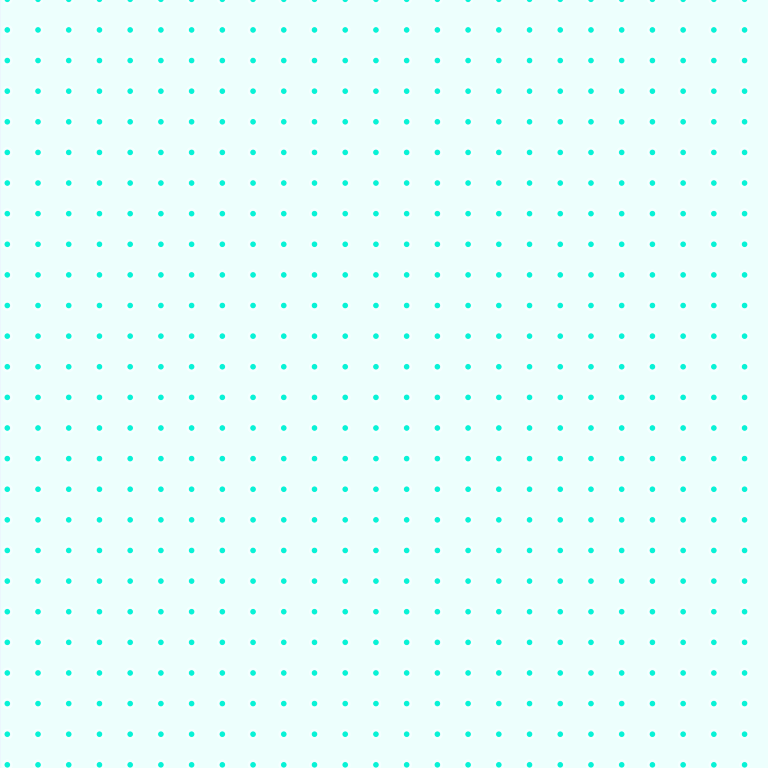
This pattern is drawn by a WebGL 2 fragment shader. Its source:

```glsl
#version 300 es
precision highp float;
// A regular grid of small turquoise dots on pale mint, 25 columns by 26 rows,
// the outermost rows cut by the canvas edges. Each cell of a repeated
// coordinate holds one distance-based disc with a faint bright rim.

uniform vec2 u_resolution;
out vec4 fragColor;

// Vector from the nearest dot centre, measured from the upper left
vec2 toNearestDot(vec2 p) {
    vec2 spacing = vec2(0.04, 0.03987);
    vec2 firstDot = vec2(0.0095, -0.0009);
    vec2 cell = (p - firstDot) / spacing;
    return (fract(cell + 0.5) - 0.5) * spacing;
}

void main() {
    vec2 uv = gl_FragCoord.xy / u_resolution;
    float pixel = 1.0 / min(u_resolution.x, u_resolution.y);

    vec3 mint = vec3(0.93, 1.0, 0.993);
    vec3 paleRim = vec3(0.96, 1.0, 1.0);
    vec3 turquoise = vec3(0.03, 0.95, 0.84);
    vec3 lavender = vec3(0.92, 0.95, 1.0);

    // Signed distance to the disc edge
    float edge = length(toNearestDot(vec2(uv.x, 1.0 - uv.y))) - 0.0036;

    // Faint bright rim just outside the disc
    float rim = 1.0 - smoothstep(0.0006, 0.0018, abs(edge - 0.0022));
    vec3 color = mix(mint, paleRim, rim);

    // Hairline tint along the left border
    float border = 1.0 - smoothstep(0.0008, 0.0008 + pixel, uv.x);
    color = mix(color, lavender, 0.6 * border);

    // Dots with smoothed edges
    float dotMask = 1.0 - smoothstep(-0.6 * pixel, 0.6 * pixel, edge);
    color = mix(color, turquoise, dotMask);

    fragColor = vec4(color, 1.0);
}
```
